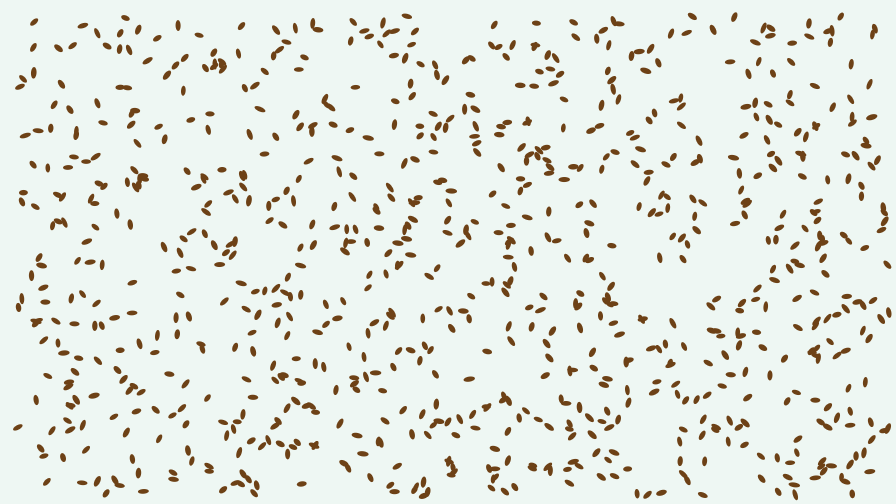
This pattern is drawn by a Shadertoy shader. Its source:

```glsl
// Integer hash: three independent values in 0..1
vec3 hash3(uvec3 v) {
    v = v * 1664525u + 1013904223u;
    v.x += v.y * v.z; v.y += v.z * v.x; v.z += v.x * v.y;
    v ^= v >> 16u;
    v.x += v.y * v.z; v.y += v.z * v.x; v.z += v.x * v.y;
    return vec3(v >> 8u) / 16777216.0;
}

// Approximate signed distance to an ellipse with the given radii
float ellipseDistance(vec2 p, vec2 radii) {
    float k = length(p / radii);
    return k * (k - 1.0) / max(length(p / (radii * radii)), 1e-4);
}

// Distance to the nearest seed; each cell holds a random number of them
float seedDistance(vec2 p, vec2 canvas) {
    const float cellSize = 0.04;
    ivec2 home = ivec2(floor(p / cellSize));
    float nearest = 1.0;
    for (int j = -1; j <= 1; j++)
    for (int i = -1; i <= 1; i++)
    for (int slot = 0; slot < 6; slot++) {
        ivec2 cell = home + ivec2(i, j);
        uvec3 key = uvec3(ivec3(cell + 16, slot));
        vec3 place = hash3(key);
        if (place.z > 0.152) continue;

        // Keep seed centres clear of the canvas border
        vec2 centre = (vec2(cell) + place.xy) * cellSize;
        if (any(lessThan(centre, vec2(0.031, 0.014))) ||
            any(greaterThan(centre, canvas - vec2(0.012, 0.032)))) continue;

        // Random direction, length and plumpness
        vec3 form = hash3(key + uvec3(311u, 127u, 59u));
        float angle = 3.14159 * form.x;
        vec2 axis = vec2(cos(angle), sin(angle));
        vec2 d = p - centre;
        vec2 local = vec2(dot(d, axis), axis.x * d.y - axis.y * d.x);
        vec2 radii = vec2(mix(0.0086, 0.0114, form.y), mix(0.0045, 0.0055, form.z));
        nearest = min(nearest, ellipseDistance(local, radii));
    }
    return nearest;
}

void mainImage(out vec4 fragColor, in vec2 fragCoord) {
    vec2 p = fragCoord / iResolution.y;
    vec2 canvas = iResolution.xy / iResolution.y;
    vec3 paleMint = vec3(0.935, 0.970, 0.953);
    vec3 seedBrown = vec3(0.428, 0.256, 0.086);

    // One-pixel edge smoothing
    float coverage = clamp(0.5 - seedDistance(p, canvas) * iResolution.y, 0.0, 1.0);
    fragColor = vec4(mix(paleMint, seedBrown, coverage), 1.0);
}
```
